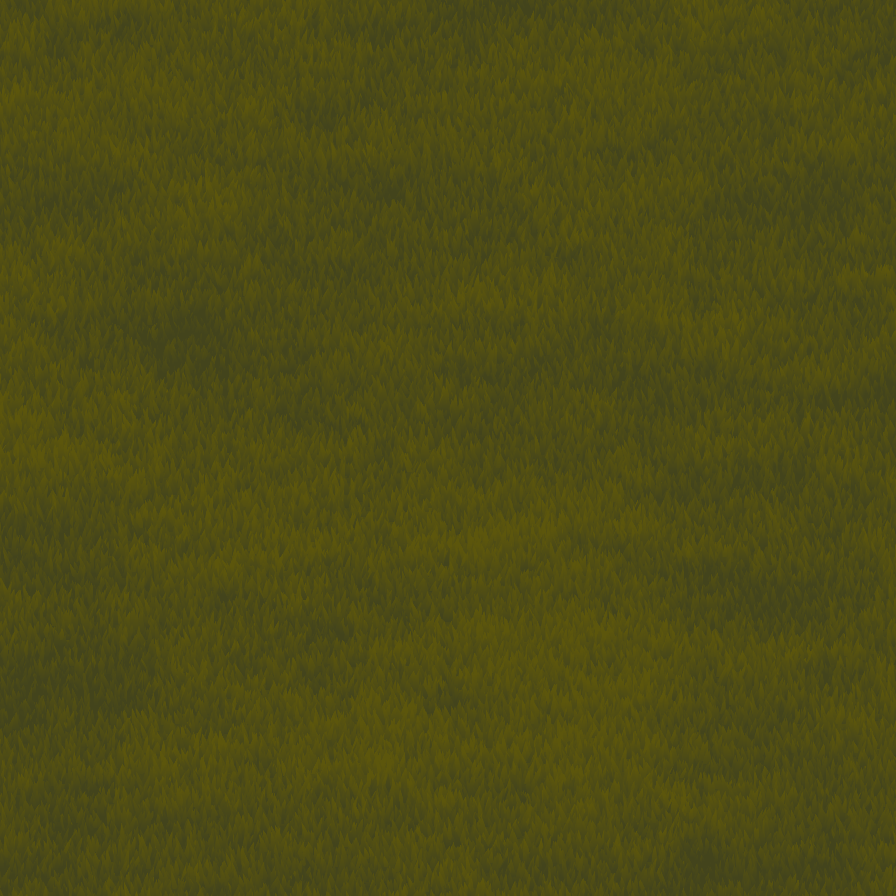
This texture is drawn by a Shadertoy shader. Its source:

```glsl
// Dense olive grass or fur: rows of short, tapered, slightly leaning blades,
// painted back to front. Each blade takes its tone from a stretched patch
// noise at its root, a random offset, and a rise from dark root to light tip.

#define BLADE_SPACING 0.005
#define ROW_SPACING 0.0055
#define BLADE_LENGTH 0.021
#define BLADE_HALF_WIDTH 0.003
#define LEAN 0.8
#define PATCH_SCALE vec2(3.5, 9.0)
#define PATCH_CONTRAST 5.2
#define BLADE_CONTRAST 2.1
#define TIP_CONTRAST 1.9
#define MID_OLIVE vec3(0.312, 0.302, 0.079)
#define TONE_STEP vec3(0.030, 0.021, -0.020)

float hash(vec2 p) {
    return fract(sin(dot(p, vec2(127.1, 311.7))) * 43758.5);
}

float valueNoise(vec2 p) {
    vec2 cell = floor(p);
    vec2 f = fract(p);
    f = f * f * (3.0 - 2.0 * f);
    float low = mix(hash(cell), hash(cell + vec2(1.0, 0.0)), f.x);
    float high = mix(hash(cell + vec2(0.0, 1.0)), hash(cell + 1.0), f.x);
    return mix(low, high, f.y);
}

// Wide, flat tufts of light and dark in many sizes, centred on zero
float patchTone(vec2 p) {
    vec2 q = p * PATCH_SCALE;
    float sum = 0.0, weight = 1.0, total = 0.0;
    for (int octave = 0; octave < 5; octave++) {
        sum += weight * valueNoise(q);
        total += weight;
        weight *= 0.9;
        q = q * 2.0 + vec2(17.3, 9.1);
    }
    return PATCH_CONTRAST * (sum / total - 0.5);
}

void mainImage(out vec4 fragColor, in vec2 fragCoord) {
    vec2 uv = fragCoord / iResolution.y;
    float pixel = 1.0 / iResolution.y;
    vec2 home = floor(uv / vec2(BLADE_SPACING, ROW_SPACING));

    // Shaded ground between the roots
    float tone = patchTone(uv) - 0.5 * TIP_CONTRAST;

    // Nearer rows have lower roots and cover the rows behind
    for (int row = 5; row >= 0; row--) {
        // Order runs from the highest roots down to the lowest
        float depth = float(5 - row);
        for (int column = -2; column <= 2; column++) {
            vec2 id = home + vec2(float(column), -depth);
            vec2 jitter = vec2(hash(id), hash(id + 41.7));
            vec2 root = (id + jitter) * vec2(BLADE_SPACING, ROW_SPACING);
            float bladeLength = BLADE_LENGTH * mix(0.5, 1.0, hash(id + 83.2));
            float rise = (uv.y - root.y) / bladeLength;
            if (rise < 0.0 || rise > 1.0) continue;

            // Leaning, tapered blade with a smooth edge
            float bend = LEAN * (hash(id + 19.6) - 0.5) * bladeLength * rise;
            float halfWidth = BLADE_HALF_WIDTH * (1.0 - rise * rise);
            float edge = abs(uv.x - root.x - bend) - halfWidth;
            float cover = 1.0 - smoothstep(-0.5 * pixel, 0.5 * pixel, edge);
            if (cover <= 0.0) continue;

            float bladeTone = patchTone(root)
                + BLADE_CONTRAST * (hash(id + 57.4) - 0.5)
                + TIP_CONTRAST * (rise - 0.56);
            tone = mix(tone, bladeTone, cover);
        }
    }

    vec3 color = MID_OLIVE + TONE_STEP * clamp(tone, -1.6, 1.6);
    fragColor = vec4(color, 1.0);
}
```
